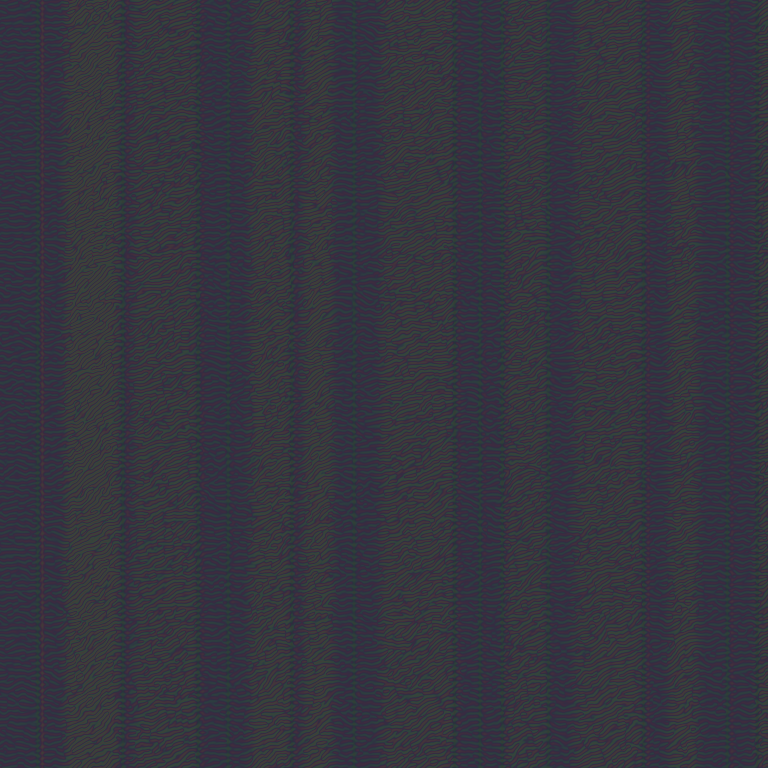
Give the GLSL for this texture, as a Shadertoy shader.

```glsl
const float TAU = 6.28318;
const float CALM_ROWS = 128.0;        // ripple rows over the height
const float ROUGH_ROWS = 114.0;
const vec2 CELLS = vec2(122.0, 84.0); // ripple patches across and down
const float TILT = 0.72;              // slope of ripples in the roughest band
const float SLOPE_SPREAD = 1.10;      // random slope of single ripples
const float CALM_SWING = 0.25;        // palette travel in calm bands
const float ROUGH_SWING = 0.66;       // palette travel in rough bands
const float BASE_HUE = 0.27;
const float BAND_SOFTNESS = 0.012;
const float LINE_WIDTH = 0.0022;
const float WARM_OFFSET = 0.0062;     // warm line sits right of its cool twin
const vec3 MEAN_COLOR = vec3(0.217, 0.217, 0.242);
const vec3 COLOR_SWING = vec3(0.041, 0.048, 0.018);
const vec3 COLOR_PEAK = vec3(0.92, 0.63, 0.28);

// Rough bands: centre, half width, strength
const vec3 BANDS[9] = vec3[9](
    vec3(0.120, 0.034, 1.00), vec3(0.215, 0.042, 0.60),
    vec3(0.353, 0.027, 0.74), vec3(0.414, 0.018, 0.86),
    vec3(0.544, 0.048, 0.64), vec3(0.684, 0.027, 0.60),
    vec3(0.792, 0.044, 0.60), vec3(0.890, 0.018, 0.70),
    vec3(0.995, 0.010, 0.80));

// Thin upright lines
const float LINES[13] = float[13](
    0.049, 0.160, 0.258, 0.297, 0.380, 0.461, 0.592,
    0.625, 0.654, 0.714, 0.838, 0.947, 0.986);

vec3 hash3(vec2 p) {
    vec3 q = vec3(dot(p, vec2(127.1, 311.7)),
                  dot(p, vec2(269.5, 183.3)),
                  dot(p, vec2(419.2, 371.9)));
    return fract(sin(q) * 43758.5);
}

float bell(float d, float width) {
    return exp(-d * d / (width * width));
}

float bandRoughness(float x) {
    float rough = 0.0;
    for (int i = 0; i < 9; i++) {
        float d = abs(x - BANDS[i].x) - BANDS[i].y;
        float inside = 1.0 - smoothstep(-BAND_SOFTNESS, BAND_SOFTNESS, d);
        rough = max(rough, BANDS[i].z * inside);
    }
    return rough;
}

// Cellular wave noise: each cell adds a short wave packet of its own slope
float ripple(vec2 p, float rough) {
    vec2 home = floor(p * CELLS);
    vec2 wave = vec2(0.0);
    float rows = mix(CALM_ROWS, ROUGH_ROWS, rough);
    for (int j = -1; j <= 1; j++) {
        for (int i = -1; i <= 1; i++) {
            vec2 cell = home + vec2(i, j);
            vec3 rnd = hash3(cell);
            vec2 d = p - (cell + rnd.xy) / CELLS;
            float turn = hash3(cell + 71.0).x - 0.5;
            float slope = TILT * rough + SLOPE_SPREAD * turn;
            float across = (d.y - slope * d.x) * inversesqrt(1.0 + slope * slope);
            float jitter = (rnd.z - 0.5) * mix(0.75, 1.0, rough);
            float phase = TAU * (CALM_ROWS * (p.y - d.y) + rows * across + jitter);
            vec2 span = d * CELLS;
            float weight = exp(-2.4 * dot(span, span));
            wave += weight * vec2(cos(phase), sin(phase));
        }
    }
    return wave.y / (length(wave) + 0.18);
}

// Cool and warm strengths of the upright lines
vec2 lineStrength(float x) {
    vec2 strength = vec2(0.0);
    for (int i = 0; i < 13; i++) {
        float d = x - LINES[i];
        float warmth = i == 0 ? 1.0 : 0.2 + 0.4 * hash3(vec2(i, 3)).x;
        strength.x += bell(d, LINE_WIDTH);
        strength.y += warmth * bell(d - WARM_OFFSET, LINE_WIDTH);
    }
    return min(strength, 1.0);
}

vec3 palette(float t) {
    return MEAN_COLOR + COLOR_SWING * cos(TAU * (t - COLOR_PEAK));
}

void mainImage(out vec4 fragColor, in vec2 fragCoord) {
    vec2 uv = fragCoord / iResolution.xy;

    // Rough bands vary slightly along their length
    float rough = bandRoughness(uv.x);
    float drift = sin(uv.y * 9.0 + uv.x * 23.0) + sin(uv.y * 21.0 - uv.x * 31.0);
    rough *= 1.0 + 0.03 * drift;

    // Ripples and lines both travel along the palette
    vec2 line = lineStrength(uv.x);
    float swing = mix(CALM_SWING, ROUGH_SWING, rough);
    swing *= 1.0 - 0.4 * max(line.x, line.y);
    float hue = BASE_HUE + swing * ripple(uv, rough);
    hue += 0.26 * line.x - 0.34 * line.y;

    float shade = 1.0 - 0.08 * line.x;
    fragColor = vec4(palette(hue) * shade, 1.0);
}
```
